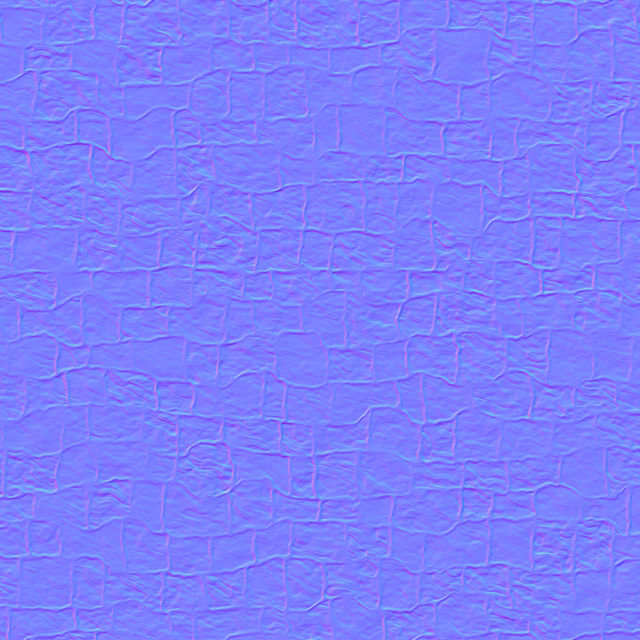
Give the GLSL for this texture map, as a three.js fragment shader.

```glsl
// Normal map of a rough stone wall: uneven courses of hewn blocks with narrow joints.
varying vec2 vUv;

float hash(vec2 p) {
  vec3 q = fract(p.xyx * 0.1031);
  q += dot(q, q.yzx + 33.33);
  return fract((q.x + q.y) * q.z);
}

float noise(vec2 p) {
  vec2 i = floor(p), f = fract(p);
  f = f * f * f * (f * (f * 6.0 - 15.0) + 10.0);
  return mix(mix(hash(i), hash(i + vec2(1.0, 0.0)), f.x),
             mix(hash(i + vec2(0.0, 1.0)), hash(i + 1.0), f.x), f.y);
}

vec2 wobble(vec2 p) {
  return vec2(noise(p), noise(p + 47.3)) - 0.5;
}

// Height of the bed joint under a course, stepping up and down along x
float bedJoint(float course, float x) {
  float level = noise(vec2(x * 15.0 + 90.0, course * 7.0 + 11.0));
  return course + 0.4 * (smoothstep(0.15, 0.85, level) - 0.5);
}

// Position of the upright joint left of a block
float sideJoint(float block, float course) {
  return block + 0.54 * (hash(vec2(block + 60.0, course * 3.0 + 17.0)) - 0.5);
}

// Chisel marks, chips and soft swells on the block faces, centred on zero
float stoneFace(vec2 p, float rough) {
  vec2 q = mat2(0.91, 0.42, -0.42, 0.91) * p + 0.014 * wobble(p * 38.0);
  float ridge = abs(2.0 * noise(q * vec2(34.0, 90.0) + 20.0) - 1.0) - 0.4;
  float grain = noise(p * vec2(85.0, 160.0) + 70.0) - 0.5;
  float grit = noise(q * vec2(150.0, 270.0) + 130.0) - 0.5;
  float chip = smoothstep(0.38, 0.62, noise(q * vec2(42.0, 78.0) + 200.0)) - 0.5;
  float swell = noise(p * vec2(34.0, 50.0) + 300.0) - 0.5;
  return rough * (0.0008 * grain + 0.0004 * grit + 0.0006 * chip - 0.0008 * ridge)
    + 0.0008 * swell;
}

float height(vec2 p) {
  vec2 w = p + 0.011 * wobble(p * 9.0 + 5.0) + 0.006 * wobble(p * 42.0 + 15.0)
    + 0.0035 * wobble(p * 110.0 + 25.0);

  // Find the course and the block, with the gaps to their joints
  float y = w.y * 17.0;
  float course = floor(y + 0.5);
  course -= step(y, bedJoint(course, w.x));
  float bed = min(y - bedJoint(course, w.x), bedJoint(course + 1.0, w.x) - y) / 17.0;

  float x = w.x * 14.0 + 10.0 * hash(vec2(course + 31.0, 4.0));
  float block = floor(x + 0.5);
  block -= step(x, sideJoint(block, course));
  float side = min(x - sideJoint(block, course), sideJoint(block + 1.0, course) - x) / 14.0;

  // Rounded corners and a shallow groove of varying depth
  vec2 corner = max(0.007 - vec2(side, bed), 0.0);
  float inside = smoothstep(0.0, 0.005, 0.007 - length(corner));
  float depth = mix(0.0003, 0.0015, noise(p * 28.0 + 400.0));
  float rough = mix(0.4, 1.5, hash(vec2(block + 80.0, course + 150.0)));
  return inside * (depth + stoneFace(p, rough));
}

void main() {
  vec2 e = vec2(0.0009, 0.0);
  vec2 slope = vec2(height(vUv + e.xy) - height(vUv - e.xy),
                    height(vUv + e.yx) - height(vUv - e.yx)) / (2.0 * e.x);
  // Right-facing flanks turn pink, left-facing ones stay faint; green runs downward
  float across = max(-slope.x, 0.0) - 0.5 * max(slope.x, 0.0);
  vec3 normal = normalize(vec3(across - 0.03, slope.y, 1.0));
  gl_FragColor = vec4(0.5 + 0.5 * normal, 1.0);
}
```
